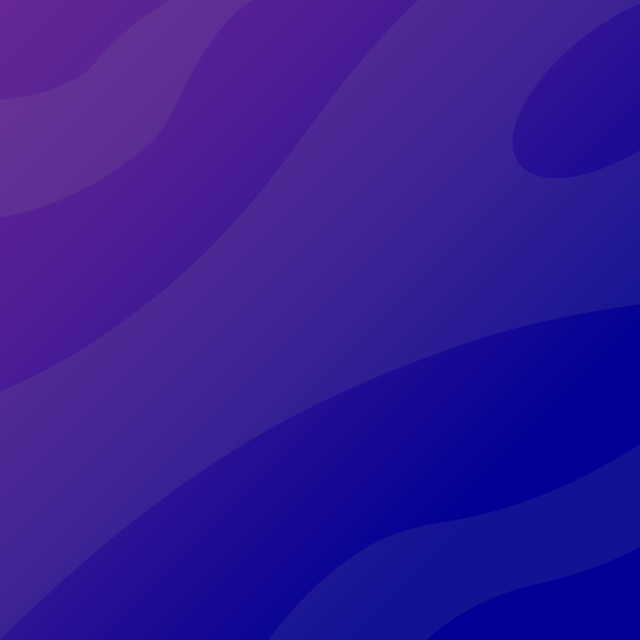
Give the GLSL for this background, as a WebGL 1 fragment shader.

```glsl
precision highp float;
uniform vec2 u_resolution;

// Diagonal gradient: colours and their positions
const vec3 VIOLET = vec3(0.395, 0.155, 0.58);
const vec3 PURPLE = vec3(0.315, 0.117, 0.58);
const vec3 INDIGO = vec3(0.18, 0.07, 0.58);
const vec3 NAVY = vec3(0.0, 0.0, 0.58);
const vec3 STOPS = vec3(0.25, 0.5, 0.77);

// Pale veil laid over the bands
const vec3 VEIL = vec3(0.58);
const float VEIL_ALPHA = 0.125;

// Band edges: knot x, height and slope, from upper left to lower right
const vec4 A_X = vec4(0.0, 0.0911, 0.1497, 0.2643);
const vec4 A_Y = vec4(0.8438, 0.8646, 0.9036, 1.0);
const vec4 A_SLOPE = vec4(0.13, 0.42, 1.2, 0.65);
const vec4 B_X = vec4(0.0, 0.2344, 0.2839, 0.3945);
const vec4 B_Y = vec4(0.6602, 0.776, 0.8542, 1.0);
const vec4 B_SLOPE = vec4(0.18, 0.87, 2.1, 0.62);
const vec4 C_X = vec4(0.0, 0.2604, 0.4818, 0.6536);
const vec4 C_Y = vec4(0.388, 0.5508, 0.7982, 1.0);
const vec4 C_SLOPE = vec4(0.42, 0.83, 1.4, 0.95);
const vec4 D_X = vec4(0.0, 0.3255, 0.7161, 1.0);
const vec4 D_Y = vec4(0.0, 0.2708, 0.4596, 0.5247);
const vec4 D_SLOPE = vec4(1.0, 0.67, 0.35, 0.14);
const vec4 E_X = vec4(0.4193, 0.5599, 0.7031, 1.0);
const vec4 E_Y = vec4(0.0, 0.1367, 0.1862, 0.306);
const vec4 E_SLOPE = vec4(1.35, 0.66, 0.16, 0.64);
const vec4 F_X = vec4(0.6667, 0.7292, 0.8333, 1.0);
const vec4 F_Y = vec4(0.0, 0.0456, 0.0859, 0.1458);
const vec4 F_SLOPE = vec4(0.95, 0.57, 0.22, 0.54);

// Slanted oval opening in the wide band
const vec2 OVAL_CENTER = vec2(0.978, 0.8685);
const vec2 OVAL_RADII = vec2(0.1771, 0.1155);
const float OVAL_SHEAR = 0.513;

const float SLOPE_STEP = 0.001;

// Cubic Hermite segment; a and b hold x, height and slope
float hermite(float x, vec3 a, vec3 b) {
  float w = b.x - a.x;
  float t = clamp((x - a.x) / w, 0.0, 1.0);
  float s = 1.0 - t;
  return s * s * ((1.0 + 2.0 * t) * a.y + t * w * a.z)
       + t * t * ((1.0 + 2.0 * s) * b.y - s * w * b.z);
}

// Smooth curve through four knots, continued straight beyond its ends
float curve(float x, vec4 kx, vec4 ky, vec4 m) {
  vec3 k0 = vec3(kx.x, ky.x, m.x);
  vec3 k1 = vec3(kx.y, ky.y, m.y);
  vec3 k2 = vec3(kx.z, ky.z, m.z);
  vec3 k3 = vec3(kx.w, ky.w, m.w);
  float y = x < kx.y ? hermite(x, k0, k1)
          : x < kx.z ? hermite(x, k1, k2) : hermite(x, k2, k3);
  return y + m.x * min(x - kx.x, 0.0) + m.w * max(x - kx.w, 0.0);
}

// Antialiased coverage from a signed distance, negative inside
float coverage(float d) {
  float pixel = 1.0 / min(u_resolution.x, u_resolution.y);
  return 1.0 - smoothstep(-0.75 * pixel, 0.75 * pixel, d);
}

// Coverage of the area below a curve
float below(vec2 p, vec4 kx, vec4 ky, vec4 m) {
  float rise = curve(p.x + SLOPE_STEP, kx, ky, m) - curve(p.x - SLOPE_STEP, kx, ky, m);
  float slope = rise / (2.0 * SLOPE_STEP);
  return coverage((p.y - curve(p.x, kx, ky, m)) / sqrt(1.0 + slope * slope));
}

float oval(vec2 p) {
  vec2 q = p - OVAL_CENTER;
  q.y -= OVAL_SHEAR * q.x;
  q /= OVAL_RADII;
  vec2 g = q / OVAL_RADII;
  g.x -= OVAL_SHEAR * g.y;
  float r = length(q);
  return coverage((r - 1.0) * r / max(length(g), 0.001));
}

vec3 gradient(float t) {
  vec3 c = mix(VIOLET, PURPLE, clamp(t / STOPS.x, 0.0, 1.0));
  c = mix(c, INDIGO, clamp((t - STOPS.x) / (STOPS.y - STOPS.x), 0.0, 1.0));
  return mix(c, NAVY, clamp((t - STOPS.y) / (STOPS.z - STOPS.y), 0.0, 1.0));
}

void main() {
  vec2 p = gl_FragCoord.xy / u_resolution;
  vec3 color = gradient(0.5 * (p.x + 1.0 - p.y));

  // Each band lies between a pair of nested edges
  float veil = below(p, A_X, A_Y, A_SLOPE) - below(p, B_X, B_Y, B_SLOPE);
  veil += below(p, C_X, C_Y, C_SLOPE) - below(p, D_X, D_Y, D_SLOPE);
  veil += below(p, E_X, E_Y, E_SLOPE) - below(p, F_X, F_Y, F_SLOPE);
  veil -= oval(p);

  color = mix(color, VEIL, VEIL_ALPHA * clamp(veil, 0.0, 1.0));
  gl_FragColor = vec4(color, 1.0);
}
```
